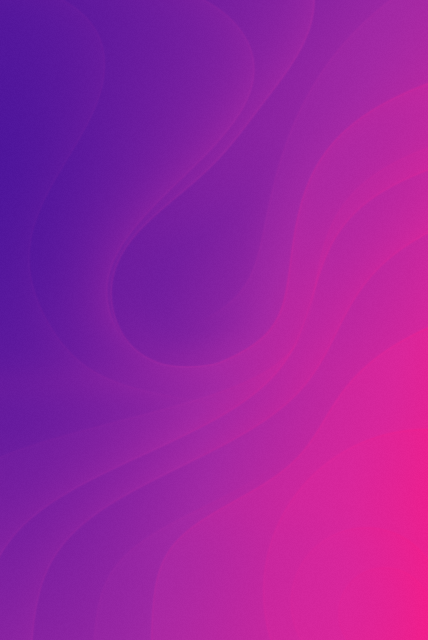
This background is drawn by a Shadertoy shader. Its source:

```glsl
// Flowing translucent ribbons over an indigo-to-rose gradient.
// Each ribbon rim is a curve x(y); its slope-corrected distance drives
// a one-sided fading sheen and a fine glint. Circles fill the low corner.

#define SIZE vec2(5.12, 7.68)  // canvas extent in design units, y downward
#define SHEEN 0.05             // brightness of the glow beside a rim
#define GLINT 0.65             // thin highlight relative to the sheen
#define GLINT_WIDTH 0.016
#define GRAIN 0.014
#define INDIGO vec3(0.29, 0.08, 0.61)
#define ORCHID vec3(0.64, 0.16, 0.645)
#define MAGENTA vec3(0.85, 0.15, 0.61)
#define ROSE vec3(0.94, 0.12, 0.55)

float hash(vec2 cell) {
    vec3 h = fract(cell.xyx * 0.1031);
    h += dot(h, h.yzx + 33.33);
    return fract((h.x + h.y) * h.z);
}

// Cosine swing: crest lies at height "crest", trough "halfPeriod" below it
float swing(float y, float mean, float amp, float crest, float halfPeriod) {
    return mean + amp * cos(3.14159 * (y - crest) / halfPeriod);
}

// Ribbon rim: flares right near "top", then shifts left by "drop" around "mid"
float ribbon(float y, float base, float flare, float top, float decay,
             float drop, float mid, float spread) {
    return base + flare * exp(-decay * (y - top))
         - drop * (0.5 + 0.5 * tanh((y - mid) / spread));
}

// Minimum with a rounded corner of size k
float smoothMin(float a, float b, float k) {
    float h = max(k - abs(a - b), 0.0) / k;
    return min(a, b) - 0.25 * k * h * h;
}

// Turns an implicit value into an approximate distance in design units
float toDistance(float g) {
    float slope = length(vec2(dFdx(g), dFdy(g))) * iResolution.x / SIZE.x;
    return g / max(slope, 0.001);
}

// Sheen on the positive side of the rim, plus its glint
float rim(float d, float strength, float reach) {
    float soft = 1.2 * SIZE.x / iResolution.x;
    float side = smoothstep(-soft, soft, d) * exp(-max(d, 0.0) / reach);
    float line = exp(-d * d / (GLINT_WIDTH * GLINT_WIDTH));
    return SHEEN * strength * (side + GLINT * line);
}

vec3 palette(float t) {
    vec3 c = mix(INDIGO, ORCHID, clamp((t - 0.29) / 0.35, 0.0, 1.0));
    c = mix(c, MAGENTA, clamp((t - 0.64) / 0.21, 0.0, 1.0));
    return mix(c, ROSE, clamp((t - 0.85) / 0.09, 0.0, 1.0));
}

void mainImage(out vec4 fragColor, in vec2 fragCoord) {
    vec2 uv = fragCoord / iResolution.xy;
    uv.y = 1.0 - uv.y;
    vec2 p = uv * SIZE;
    float x = p.x, y = p.y;

    // Base tone: brighter to the right and towards the bottom
    float right = pow(uv.x, 1.3);
    float tone = 0.32 + 0.31 * right
               + 0.2 * uv.y * uv.y * (1.0 - uv.x)
               + 0.27 * right * sin(1.5708 * uv.y);
    vec2 shade = uv - vec2(0.02, 0.36);
    vec2 glow = uv - vec2(0.65, 0.88);
    tone += 0.06 * exp(-dot(glow, glow) * 8.0) - 0.035 * exp(-dot(shade, shade) * 14.0);

    // Two swinging folds at the upper left
    float outer = swing(y, 0.81, 0.46, 0.7, 2.4)
                - 0.34 * exp(-4.0 * y) + 0.95 * exp(5.0 * (y - 4.75));
    float inner = swing(y, 2.165, 0.885, 0.8, 2.7) - 0.25 * exp(-4.0 * y);
    tone += rim(toDistance(outer - x), 0.5, 0.4) * smoothstep(4.95, 4.5, y);
    tone += rim(toDistance(inner - x), 0.7, 0.35) * smoothstep(4.3, 3.7, y);

    // Dark drop: the space between a left and a right rim
    float dropLeft = swing(y, 2.545, 1.215, 0.0, 3.5)
                   + 0.25 * exp(-pow((y - 2.05) / 0.7, 2.0))
                   + 0.5 * exp(8.0 * (y - 4.45));
    float dropRight = ribbon(y, 3.42, 1.7, 1.0, 1.55, 3.0, 4.6, 0.5);
    float inside = smoothMin(toDistance(x - dropLeft), toDistance(dropRight - x), 0.3);
    tone += rim(-inside, 1.0, 0.35) * smoothstep(5.2, 4.4, y);
    tone -= 0.035 * smoothstep(0.0, 0.7, inside) * smoothstep(0.5, 2.5, y);

    // Faint veil within the drop
    float veil = ribbon(y, 2.95, 1.72, 0.0, 0.75, 2.0, 4.05, 0.5);
    tone += rim(toDistance(x - veil), 0.45, 0.4) * smoothstep(4.0, 3.5, y);

    // Long ribbons sweeping from upper right to lower left
    float upper = ribbon(y, 3.73, 1.37, 1.78, 1.9, 4.6, 5.05, 0.6);
    float middle = ribbon(y, 3.73, 1.37, 2.05, 1.9, 4.0, 5.45, 0.93);
    float lower = ribbon(y, 3.95, 1.17, 2.8, 1.6, 3.6, 5.6, 0.9);
    tone += rim(toDistance(x - upper), 0.35, 0.4);
    tone += rim(toDistance(middle - x), 0.8, 0.4);
    tone += rim(toDistance(lower - x), 0.8, 0.35);

    // Broad bright sheets at the lower right
    float sheet = ribbon(y, 3.65, 1.47, 3.93, 1.5, 1.85, 6.02, 0.55);
    float fringe = ribbon(y, 3.6, 1.4, 3.75, 1.4, 2.5, 6.1, 0.65);
    tone += rim(toDistance(x - sheet), 0.8, 1.0);
    tone += rim(toDistance(x - fringe), 0.35, 0.4) * smoothstep(5.5, 6.2, y);

    // Nested discs shrinking into the corner
    for (int i = 0; i < 3; i++) {
        float n = float(i);
        vec2 center = vec2(i == 0 ? 5.1 : 4.16 + 0.22 * n, 7.1 + 0.13 * n);
        float radius = i == 0 ? 1.95 : 1.25 - 0.35 * n;
        tone += rim(radius - length(p - center), 0.5 / (1.0 + 0.7 * n), 0.5);
    }

    // Colour and fine grain
    float grain = hash(floor(p * 100.0)) - 0.5;
    fragColor = vec4(palette(tone) + GRAIN * grain, 1.0);
}
```
